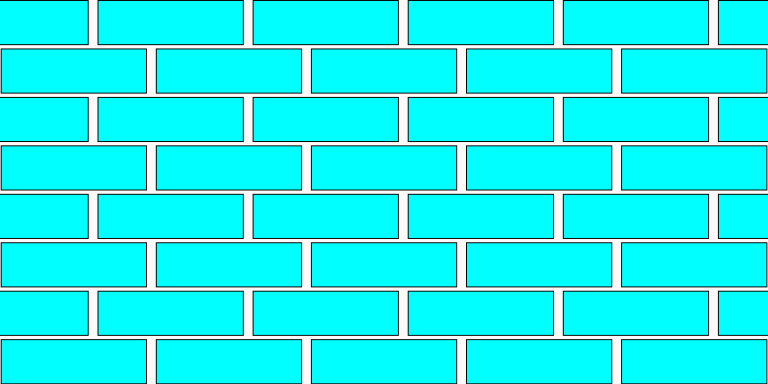
Give the GLSL for this pattern, as a WebGL 2 fragment shader.

```glsl
#version 300 es
precision highp float;
// Running-bond wall of flat cyan bricks with thin black outlines and pale mortar.

uniform vec2 u_resolution;
out vec4 outColor;

// Lengths are in units of the canvas height.
const vec2 PITCH = vec2(0.4039, 0.12617);        // brick spacing, across and up
const vec2 HALF_SIZE = vec2(0.1892, 0.0575);     // half brick, to the outline's middle
const vec2 FIRST_CENTER = vec2(0.1923, 0.0580);  // centre of the lowest left brick
const float ROW_SHIFT = 0.2521;                  // sideways shift of odd rows
const float LINE_WIDTH = 0.0025;

const vec3 MORTAR = vec3(1.0, 0.98, 0.98);
const vec3 OUTLINE = vec3(0.0);
const vec3 BRICK = vec3(0.0, 1.0, 1.0);

// Share of a pixel covered by a centred box.
float boxCoverage(vec2 p, vec2 halfSize, float pixel) {
    vec2 c = clamp((halfSize - abs(p)) / pixel + 0.5, 0.0, 1.0);
    return c.x * c.y;
}

void main() {
    float pixel = 1.0 / u_resolution.y;
    vec2 p = gl_FragCoord.xy * pixel - FIRST_CENTER;

    // Position relative to the nearest brick centre
    float row = floor(p.y / PITCH.y + 0.5);
    p.x -= ROW_SHIFT * mod(row, 2.0);
    vec2 local = (fract(p / PITCH + 0.5) - 0.5) * PITCH;

    // Outline box, then the fill inset by the line width
    float outer = boxCoverage(local, HALF_SIZE + 0.5 * LINE_WIDTH, pixel);
    float inner = boxCoverage(local, HALF_SIZE - 0.5 * LINE_WIDTH, pixel);
    vec3 color = MORTAR * (1.0 - outer) + OUTLINE * (outer - inner) + BRICK * inner;

    outColor = vec4(color, 1.0);
}
```
